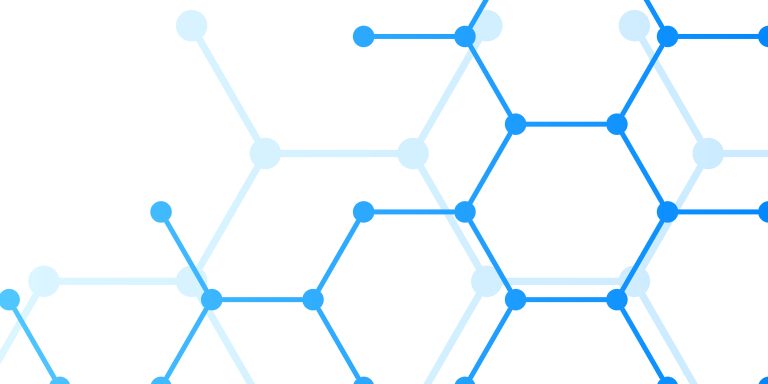
Write a WebGL 2 fragment shader that draws this background.

```glsl
#version 300 es
precision highp float;
// Two overlapping honeycomb networks of dots and bars on white: a large pale one
// behind a smaller vivid one. Each is a distance field over repeated cells, where
// a cell owns two nodes and three bars; the upper left of the nets is cut away.

uniform vec2 u_resolution;
out vec4 fragColor;

const float ROW = 0.8660254; // half height of a hexagon with unit side

float segmentDistance(vec2 p, vec2 a, vec2 b) {
    vec2 ab = b - a;
    return length(p - a - ab * clamp(dot(p - a, ab) / dot(ab, ab), 0.0, 1.0));
}

// True where a node belongs to the net: right of a limit, or in the lower part
bool isKept(vec2 node, float leftLimit) {
    return node.x > leftLimit || (node.y < 0.48 && node.x - node.y > -0.245);
}

float dotDistance(vec2 p, vec2 node, float radius, float leftLimit) {
    return isKept(node, leftLimit) ? length(p - node) - radius : 1.0;
}

// A bar needs both of its end nodes and a midpoint below the ceiling
float barDistance(vec2 p, vec2 a, vec2 b, float halfWidth, float leftLimit, float ceiling) {
    bool visible = isKept(a, leftLimit) && isKept(b, leftLimit) && 0.5 * (a.y + b.y) < ceiling;
    return visible ? segmentDistance(p, a, b) - halfWidth : 1.0;
}

// Signed distance to a honeycomb net; origin is the middle of a level bar
float netDistance(vec2 p, vec2 origin, float side, float halfWidth, float radius,
                  float leftLimit, float ceiling) {
    vec2 q = (p - origin) / side;
    float d = 1.0;
    for (int i = -1; i <= 1; i++) {
        float column = round(q.x / 1.5) + float(i);
        float shift = ROW * mod(column, 2.0);
        for (int j = -1; j <= 1; j++) {
            float row = round((q.y - shift) / (2.0 * ROW)) + float(j);
            vec2 center = origin + side * vec2(1.5 * column, 2.0 * ROW * row + shift);
            vec2 a = center - vec2(0.5 * side, 0.0);
            vec2 b = center + vec2(0.5 * side, 0.0);
            vec2 up = center + side * vec2(1.0, ROW);
            vec2 down = center + side * vec2(1.0, -ROW);
            d = min(d, dotDistance(p, a, radius, leftLimit));
            d = min(d, dotDistance(p, b, radius, leftLimit));
            d = min(d, barDistance(p, a, b, halfWidth, leftLimit, ceiling));
            d = min(d, barDistance(p, b, up, halfWidth, leftLimit, ceiling));
            d = min(d, barDistance(p, b, down, halfWidth, leftLimit, ceiling));
        }
    }
    return d;
}

float coverage(float d, float pixel) {
    return clamp(0.5 - d / pixel, 0.0, 1.0);
}

void main() {
    vec2 p = gl_FragCoord.xy / u_resolution.y;
    float pixel = 1.0 / u_resolution.y;
    float across = gl_FragCoord.x / u_resolution.x;

    // Both nets deepen in colour from left to right
    vec3 paleColor = mix(vec3(0.86, 0.965, 1.0), vec3(0.80, 0.92, 1.0), across);
    vec3 vividColor = mix(vec3(0.32, 0.78, 1.0), vec3(0.01, 0.53, 1.0), across);

    float paleNet = netDistance(p, vec2(0.8833, 0.6003), 0.3844, 0.0094, 0.041, 0.26, 0.9);
    float vividNet = netDistance(p, vec2(1.4746, 0.6766), 0.2638, 0.0065, 0.028, 0.885, 2.0);

    vec3 color = vec3(1.0);
    color = mix(color, paleColor, coverage(paleNet, pixel));
    color = mix(color, vividColor, coverage(vividNet, pixel));
    fragColor = vec4(color, 1.0);
}
```
